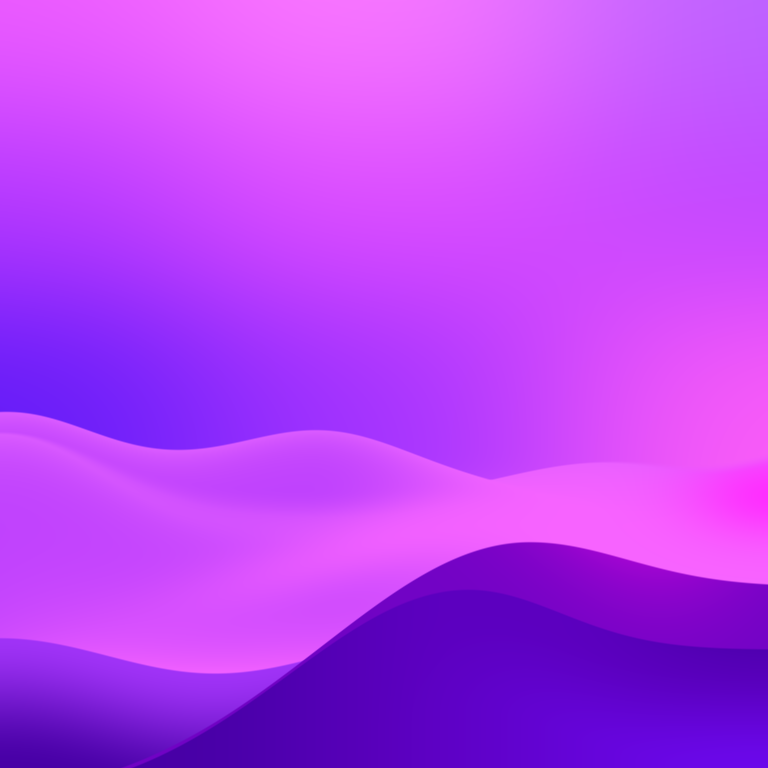
A Shadertoy shader for this background:

```glsl
// Silky violet dunes under a pink and indigo sky. The sky blends a 3 x 3 grid
// of colours with Gaussian weights; each dune is filled below a crest curve
// made of Gaussian hills, then shaded by its depth under that crest.

// Sky colours, left / centre / right in each band
const mat3 SKY_TOP = mat3(0.94, 0.36, 1.00,  1.00, 0.49, 1.00,  0.73, 0.39, 1.00);
const mat3 SKY_MID = mat3(0.68, 0.20, 1.00,  0.87, 0.29, 1.00,  0.75, 0.26, 1.00);
const mat3 SKY_LOW = mat3(0.37, 0.10, 0.97,  0.62, 0.19, 1.00,  1.00, 0.37, 0.97);
const vec3 SKY_X = vec3(0.0, 0.50, 0.96);
const vec3 SKY_Y = vec3(0.96, 0.74, 0.47);
const float SKY_SHARP_X = 11.0;
const float SKY_SHARP_Y = 32.0;

// Veil colours
const vec3 ORCHID = vec3(0.74, 0.25, 0.99);
const vec3 RIM = vec3(0.86, 0.36, 1.00);
const vec3 PINK = vec3(0.97, 0.39, 1.00);
const vec3 MAGENTA = vec3(1.00, 0.17, 1.00);
const vec2 MAGENTA_AT = vec2(1.01, 0.355);
const vec2 MAGENTA_SIZE = vec2(0.11, 0.055);

// Foreground colours
const vec3 VIOLET = vec3(0.63, 0.20, 0.97);
const vec3 DEEP_VIOLET = vec3(0.28, 0.00, 0.65);
const vec3 PLUM = vec3(0.44, 0.01, 0.77);
const vec3 FUCHSIA = vec3(0.63, 0.02, 0.82);
const vec3 INDIGO_DARK = vec3(0.28, 0.00, 0.65);
const vec3 INDIGO = vec3(0.36, 0.00, 0.75);
const vec3 INDIGO_LIT = vec3(0.42, 0.03, 0.92);

float bump(float x, float centre, float width) {
    float t = (x - centre) / width;
    return exp(-t * t);
}

// Hill whose left and right flanks have their own (drop, width)
float hill(float x, vec2 peak, vec2 left, vec2 right) {
    vec2 flank = x < peak.x ? left : right;
    return peak.y - flank.x * (1.0 - bump(x, peak.x, flank.y));
}

// Normalised Gaussian weights around three knots
vec3 weights(float x, vec3 knots, float sharpness) {
    vec3 d = x - knots;
    vec3 w = exp(-sharpness * d * d);
    return w / (w.x + w.y + w.z);
}

vec3 sky(vec2 p) {
    vec3 wx = weights(p.x, SKY_X, SKY_SHARP_X);
    vec3 wy = weights(p.y, SKY_Y, SKY_SHARP_Y);
    return mat3(SKY_TOP * wx, SKY_MID * wx, SKY_LOW * wx) * wy;
}

// Coverage below a crest, with a chosen edge softness
float cover(float depth, float softness) {
    return smoothstep(-softness, softness, depth);
}

// Colour fading from rim to body with depth
vec3 shade(vec3 rim, vec3 body, float depth, float reach) {
    return mix(body, rim, exp(-max(depth, 0.0) / reach));
}

void mainImage(out vec4 fragColor, in vec2 fragCoord) {
    vec2 p = fragCoord / iResolution.xy;
    float x = p.x;
    float edge = 1.2 / iResolution.y;
    vec3 col = sky(p);

    // Crest heights, far to near
    float farCrest = 0.345 + 0.053 * bump(x, 0.79, 0.20) + 0.05 * bump(x, 1.05, 0.10);
    float backCrest = 0.41 - 0.06 * x + 0.0545 * bump(x, 0.02, 0.145)
                    + 0.055 * bump(x, 0.425, 0.155) - 0.04 * bump(x, 0.90, 0.18);
    float foldCrest = 0.325 + 0.111 * bump(x, 0.0, 0.19) + 0.02 * bump(x, 0.65, 0.12);
    float streakCrest = hill(x, vec2(0.65, 0.314), vec2(0.15, 0.413), vec2(0.07, 0.20));
    float leftCrest = 0.146 + 0.023 * cos(x * 11.2);
    float plumCrest = hill(x, vec2(0.69, 0.294), vec2(0.344, 0.383), vec2(0.058, 0.18));
    float frontCrest = hill(x, vec2(0.61, 0.232), vec2(0.28, 0.33), vec2(0.078, 0.171));

    // Translucent veils, turning pink towards the right
    float pinkness = smoothstep(0.40, 0.78, x);
    vec3 body = mix(ORCHID, PINK, pinkness);
    vec3 rim = mix(RIM, PINK, pinkness);
    float depth = farCrest - p.y;
    float farMask = cover(depth, edge + 0.008 * smoothstep(0.75, 1.0, x));
    col = mix(col, shade(mix(RIM, PINK, 0.5), PINK, depth, 0.04), farMask);
    depth = backCrest - p.y;
    col = mix(col, shade(rim, body, depth, 0.025), cover(depth, edge + 0.02 * smoothstep(0.62, 0.85, x)));
    depth = foldCrest - p.y;
    float foldSoftness = mix(0.003, 0.035, smoothstep(0.0, 0.35, x));
    col = mix(col, shade(mix(rim, PINK, 0.3 * smoothstep(0.1, 0.4, x)), body, depth, 0.04),
              cover(depth, foldSoftness));

    // Soft light on the veils
    float streak = bump(p.y, streakCrest, 0.045) * smoothstep(0.05, 0.55, x);
    col = mix(col, PINK, 0.75 * streak);
    float lowGlow = exp(-max(p.y - leftCrest, 0.0) / 0.07) * bump(x, 0.28, 0.27);
    col = mix(col, PINK, 0.9 * lowGlow);
    vec2 q = (p - MAGENTA_AT) / MAGENTA_SIZE;
    col = mix(col, MAGENTA, 0.95 * exp(-dot(q, q)) * farMask);

    // Left violet dune
    depth = leftCrest - p.y;
    col = mix(col, mix(VIOLET, DEEP_VIOLET, smoothstep(-0.01, 0.17, depth)), cover(depth, edge));

    // Plum dune with a fuchsia flush
    depth = plumCrest - p.y;
    float flush = bump(x, 0.82, 0.15) * exp(-max(depth, 0.0) / 0.07);
    col = mix(col, mix(PLUM, FUCHSIA, flush), cover(depth, edge));

    // Front indigo dune, lit at the lower right
    depth = frontCrest - p.y;
    vec3 front = mix(INDIGO_DARK, INDIGO, smoothstep(0.20, 0.60, x));
    front = mix(front, INDIGO_DARK, 0.6 * smoothstep(0.70, 1.0, x) * exp(-max(depth, 0.0) / 0.04));
    front = mix(front, INDIGO_LIT, smoothstep(0.45, 1.0, x) * smoothstep(0.02, 0.16, depth));
    col = mix(col, front, cover(depth, edge));

    fragColor = vec4(col, 1.0);
}
```
